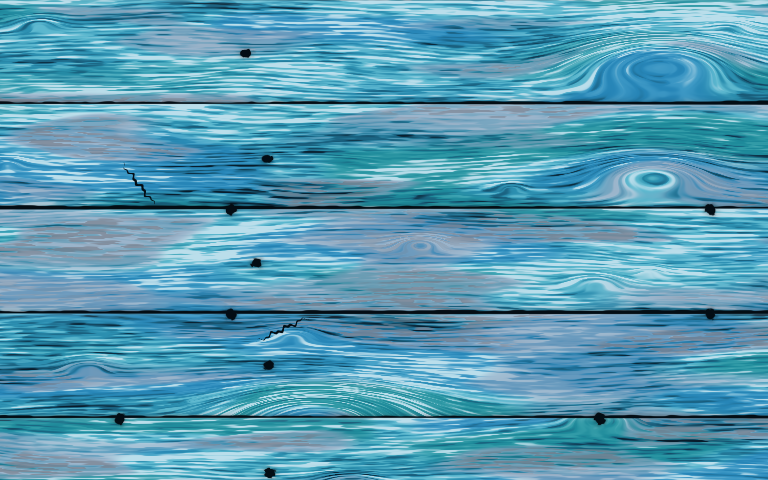
Reproduce this texture procedurally as a WebGL 2 fragment shader.

```glsl
#version 300 es
precision highp float;
uniform vec2 u_resolution;
out vec4 fragColor;

// Layout, in canvas heights
const float PLANK = 0.218;
const float FIRST_OFFSET = 0.016;
const float SEAM_HALF = 0.0026;
const float GRAIN_LINES = 105.0;
const float NAIL_X = 0.535;
const float NAIL_RADIUS = 0.0095;
const float CRACK_HALF_LENGTH = 0.05;

// Main knot of each plank: x, y from the plank centre, size
const vec3 KNOTS[5] = vec3[5](
  vec3(1.38, 0.02, 0.12), vec3(1.36, 0.035, 0.085), vec3(0.875, -0.035, 0.034),
  vec3(0.66, 0.10, 0.14), vec3(1.25, -0.11, 0.05));

// Paint
const vec3 DARK = vec3(0.03, 0.11, 0.17);
const vec3 DEEP = vec3(0.10, 0.38, 0.50);
const vec3 MID = vec3(0.17, 0.56, 0.69);
const vec3 CYAN = vec3(0.36, 0.72, 0.81);
const vec3 PALE = vec3(0.73, 0.87, 0.92);
const vec3 LAVENDER = vec3(0.54, 0.62, 0.73);
const vec3 TEAL = vec3(0.08, 0.53, 0.55);
const vec3 BLUE = vec3(0.14, 0.50, 0.74);
const vec3 BARE_WOOD = vec3(0.42, 0.42, 0.46);

float hash(vec2 p) {
  vec3 q = fract(p.xyx * 0.1031);
  q += dot(q, q.yzx + 33.33);
  return fract((q.x + q.y) * q.z);
}

// Smooth cellular noise: each cell's value blended by distance to its point
float cellNoise(vec2 p) {
  vec2 cell = floor(p), f = p - cell, sum = vec2(0.0);
  for (int j = -1; j <= 1; j++)
    for (int i = -1; i <= 1; i++) {
      vec2 o = vec2(i, j), id = cell + o;
      vec2 d = o + vec2(hash(id), hash(id + 57.0)) - f;
      sum += vec2(hash(id + 113.0), 1.0) * exp(-6.0 * dot(d, d));
    }
  return sum.x / sum.y;
}

float knotBump(vec2 q, vec3 knot) {
  vec2 d = (q - knot.xy) / (knot.z * vec2(1.4, 0.5));
  return exp(-dot(d, d));
}

vec3 paintRamp(float t) {
  vec3 c = mix(DARK, DEEP, smoothstep(-0.02, 0.2, t));
  c = mix(c, MID, smoothstep(0.2, 0.4, t));
  c = mix(c, CYAN, smoothstep(0.4, 0.6, t));
  return mix(c, PALE, smoothstep(0.6, 0.82, t));
}

void main() {
  float px = 1.0 / u_resolution.y;
  float x = gl_FragCoord.x * px;
  float rowPos = (1.0 - gl_FragCoord.y * px) / PLANK + FIRST_OFFSET;
  float row = floor(rowPos);
  vec2 q = vec2(x, (rowPos - row - 0.5) * PLANK);
  vec2 seed = vec2(row * 17.0, row * 31.0);

  // Grain height, bent by sines and lifted into rings around knots
  vec3 knot = KNOTS[clamp(int(row), 0, 4)];
  float bump = knotBump(q, knot);
  float v = q.y + 0.007 * sin(x * 4.0 + row * 2.3) + 0.003 * sin(x * 11.0 + q.y * 30.0 + row);
  v += 0.9 * knot.z * bump;
  for (int i = 0; i < 2; i++) {
    vec2 id = vec2(row + 3.0, float(i) + 5.0);
    vec3 small = vec3(1.6 * hash(id), (hash(id + 9.0) - 0.5) * 0.15, 0.02 + 0.03 * hash(id + 4.0));
    v += 0.6 * small.z * knotBump(q, small);
  }

  // Grain lines, streaks and worn patches
  float wobble = cellNoise(vec2(x * 4.0, v * 28.0) + seed);
  float line = sin(6.2832 * (v * GRAIN_LINES + 2.0 * wobble));
  float streak = cellNoise(vec2(x * 7.0, v * 130.0) + seed);
  float fine = cellNoise(vec2(x * 28.0, v * 310.0) + seed);
  float patches = cellNoise(vec2(x * 2.6, v * 16.0) + seed + 71.0);
  float tint = cellNoise(vec2(x * 2.0, v * 13.0) + seed + 140.0);
  float wear = cellNoise(vec2(x * 3.0, v * 22.0) + seed + 210.0);
  float tone = 0.52 + (0.06 + 0.1 * wobble) * line + 0.42 * (streak - 0.5)
             + 0.42 * (fine - 0.5) + 0.5 * (patches - 0.5) + 0.13 * bump;
  vec3 color = paintRamp(tone);

  // Colour drift across each plank
  float body = smoothstep(0.1, 0.4, tone) * (1.0 - smoothstep(0.6, 0.9, tone));
  color = mix(color, TEAL, 0.6 * body * smoothstep(0.58, 0.8, tint));
  color = mix(color, BLUE, 0.6 * body * (1.0 - smoothstep(0.2, 0.42, tint)));
  color = mix(color, LAVENDER, 0.65 * smoothstep(0.52, 0.75, wear) * smoothstep(0.25, 0.5, tone));
  color = mix(color, BARE_WOOD, 0.5 * smoothstep(0.72, 0.9, wear) * smoothstep(0.45, 0.7, fine));

  // Seams with a pale lip below and a shaded lip above
  float seam = floor(rowPos + 0.5);
  float seamY = (rowPos - seam) * PLANK;
  float rough = cellNoise(vec2(x * 35.0, seam * 9.0)) - 0.5;
  float halfGap = SEAM_HALF * (1.0 + 0.7 * rough + 0.35 * sin(x * 2.0 + seam * 4.0));
  color = mix(color, PALE, 0.45 * step(0.0, seamY) * exp(-abs(seamY) / 0.005));
  color *= 1.0 - 0.3 * step(seamY, 0.0) * exp(-abs(seamY) / 0.005);
  float gap = abs(seamY + 0.0015 * rough) - halfGap;

  // Nail holes in the boards and worn notches on lower seams
  float ragged = 0.005 * (cellNoise(vec2(x, rowPos * PLANK) * 140.0) - 0.5);
  vec2 nail = vec2(NAIL_X + 0.06 * (hash(vec2(row, 8.0)) - 0.5), 0.02 * (hash(vec2(row, 2.0)) - 0.6));
  float hole = length((q - nail) * vec2(0.85, 1.1)) - NAIL_RADIUS + ragged;
  float notchX = 0.25 + 0.23 * step(seam, 3.5);
  float notch = length(vec2(mod(x - notchX + 0.5, 1.0) - 0.5, seamY - 0.004)) - 0.011 + ragged;
  notch += step(seam, 1.5);

  // Jagged cracks on alternate planks
  float angle = row * 0.9;
  vec2 dir = vec2(cos(angle), sin(angle));
  vec2 c = q - vec2(0.14 + 0.15 * row, 0.13 - 0.068 * row);
  float along = dot(c, dir);
  float across = dot(c, vec2(-dir.y, dir.x)) + 0.003 * sin(along * 190.0) + 0.002 * sin(along * 430.0);
  float crack = abs(across) - 0.0025 * (1.0 - pow(along / CRACK_HALF_LENGTH, 2.0));
  crack += 1.0 - mod(row, 2.0);

  float cut = min(min(gap, hole), min(notch, crack));
  color *= 1.0 - 0.3 * exp(-max(min(hole, notch), 0.0) / 0.004);
  color = mix(color, DARK * 0.45, 1.0 - smoothstep(-0.6 * px, 0.9 * px, cut));
  fragColor = vec4(color, 1.0);
}
```
